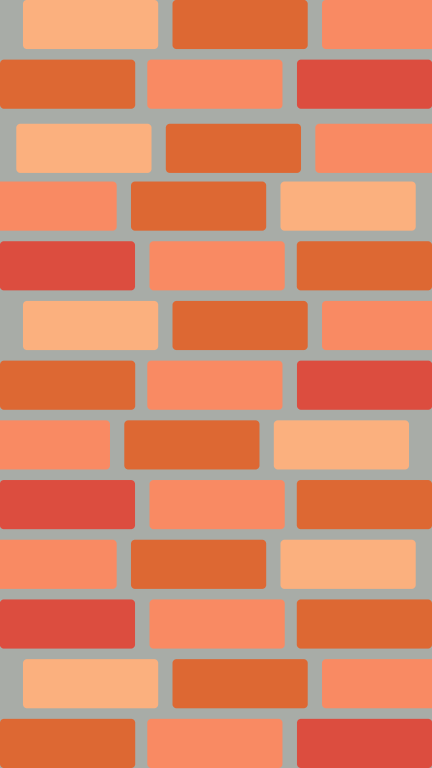
Reproduce this pattern procedurally as a WebGL 2 fragment shader.

```glsl
#version 300 es
precision highp float;

uniform vec2 u_resolution;
out vec4 fragColor;

// Lengths are fractions of the canvas width
const int COURSES = 13;
const int BRICKS_PER_COURSE = 3;
const vec2 BRICK_SIZE = vec2(0.3130, 0.1138);
const float COURSE_PITCH = 0.1382;
const float CORNER_RADIUS = 0.0095;
const float INSET_START = 0.0532;
const float INSET_PITCH = 0.3461;
const float FLUSH_PITCH = 0.3437;
const float FLUSH_MIDDLE_SHIFT = -0.0028;
const float COURSE_NUDGE = -0.0155;
const float LOW_COURSE_SHIFT = -0.0045;
const float TOP_COURSES_SHIFT = 0.0058;

const vec3 MORTAR = vec3(0.660, 0.673, 0.653);
const vec3 ORANGE = vec3(0.867, 0.407, 0.200);
const vec3 SALMON = vec3(0.976, 0.541, 0.388);
const vec3 PEACH = vec3(0.984, 0.690, 0.494);
const vec3 RED = vec3(0.863, 0.302, 0.247);

// Courses from the bottom up: +1 is inset, +2 is mirrored
const int COURSE_KIND[COURSES] = int[](0, 1, 2, 3, 2, 3, 0, 1, 2, 3, 1, 0, 1);

float roundedBox(vec2 p, vec2 halfSize, float radius) {
    vec2 q = abs(p) - halfSize + radius;
    return length(max(q, 0.0)) + min(max(q.x, q.y), 0.0) - radius;
}

vec3 brickColor(bool inset, int column) {
    if (column == 0) return inset ? PEACH : ORANGE;
    if (column == 1) return inset ? ORANGE : SALMON;
    return inset ? SALMON : RED;
}

// Small irregularities in the height of the upper courses
float courseShift(int course) {
    if (course == 10) return LOW_COURSE_SHIFT;
    return course > 10 ? TOP_COURSES_SHIFT : 0.0;
}

void main() {
    vec2 p = gl_FragCoord.xy / u_resolution.x;
    float pixel = 1.0 / u_resolution.x;

    // Find the course, splitting the mortar joint halfway
    float joint = COURSE_PITCH - BRICK_SIZE.y;
    int course = clamp(int(floor((p.y + 0.5 * joint) / COURSE_PITCH)), 0, COURSES - 1);
    int kind = COURSE_KIND[course];
    bool inset = (kind & 1) == 1;
    if (kind >= 2) p.x = 1.0 - p.x;

    // Find the brick within the course
    bool nudged = course == 3 || course == 9 || course == 10;
    float start = inset ? INSET_START : 0.0;
    start += nudged ? COURSE_NUDGE : 0.0;
    float pitch = inset ? INSET_PITCH : FLUSH_PITCH;
    float gap = pitch - BRICK_SIZE.x;
    int column = clamp(int(floor((p.x - start + 0.5 * gap) / pitch)), 0, BRICKS_PER_COURSE - 1);

    vec2 corner = vec2(start + float(column) * pitch,
                       float(course) * COURSE_PITCH + courseShift(course));
    if (!inset && column == 1) corner.x += FLUSH_MIDDLE_SHIFT;

    // Lay the brick over the mortar
    float d = roundedBox(p - corner - 0.5 * BRICK_SIZE, 0.5 * BRICK_SIZE, CORNER_RADIUS);
    float coverage = clamp(0.5 - d / pixel, 0.0, 1.0);
    fragColor = vec4(mix(MORTAR, brickColor(inset, column), coverage), 1.0);
}
```
